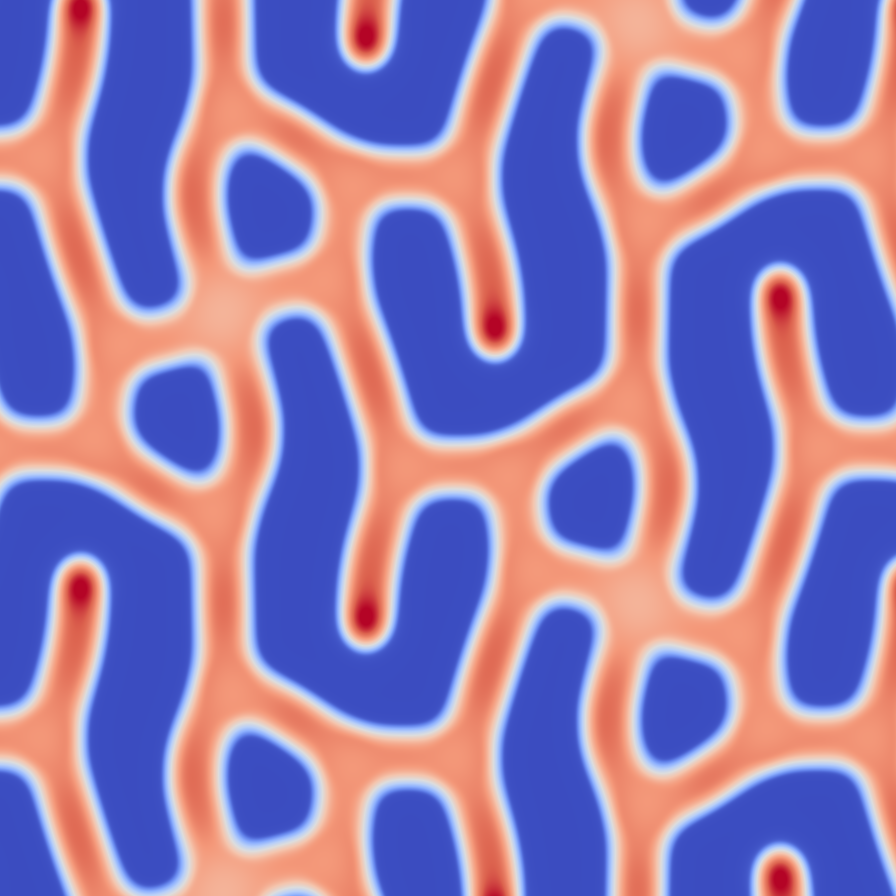
Give the GLSL for this pattern, as a three.js fragment shader.

```glsl
varying vec2 vUv;

const vec2 CELL = vec2(0.9245, 0.6478);   // repeat of the network
const vec2 PIVOT = vec2(0.2493, 0.349);   // centre of half-turn symmetry
const float GLIDE_SUM = 0.961;            // twice the mirror axis position
const float STRAND_WIDTH = 0.031;
const float CROWD_WIDTH = 0.0586;

vec2 wrapCell(vec2 d) {
  return d - CELL * floor(d / CELL + 0.5);
}

float logistic(float x) {
  return 1.0 / (1.0 + exp(-2.4 * x));
}

// Gaussian-blurred line segment, about 1 on its axis and 0.5 at its ends
float blurredRod(float along, float across2, float halfLength, float width) {
  float span = logistic((along + halfLength) / width) - logistic((along - halfLength) / width);
  return span * exp(-across2 / (width * width));
}

// x: sharp density for the outline, y: wide density for crowding
vec2 rod(vec2 p, vec2 a, vec2 b) {
  vec2 d = wrapCell(p - 0.5 * (a + b));
  float halfLength = 0.5 * length(b - a);
  float along = dot(d, normalize(b - a));
  float across2 = max(dot(d, d) - along * along, 0.0);
  return vec2(blurredRod(along, across2, halfLength, STRAND_WIDTH),
              blurredRod(along, across2, halfLength, CROWD_WIDTH));
}

vec2 bentRod(vec2 p, vec2 a, vec2 b, vec2 c) {
  return rod(p, a, b) + rod(p, b, c);
}

// One motif: a free stem, a side strand and a ring around an islet
vec2 motif(vec2 p) {
  vec2 fork = vec2(0.055, 0.176);
  vec2 shoulder = vec2(0.124, 0.385);
  vec2 heel = vec2(0.109, 0.501);
  vec2 foot = vec2(0.2474, 0.581);
  vec2 bend = vec2(0.086, 0.065);
  vec2 side = vec2(0.285, 0.484);

  vec2 sum = rod(p, vec2(0.0911, -0.018), bend);
  sum += bentRod(p, bend, vec2(0.070, 0.124), fork);
  sum += rod(p, fork, vec2(-0.0725, 0.177));
  sum += bentRod(p, fork, vec2(0.081, 0.267), vec2(0.1016, 0.328));
  sum += rod(p, vec2(0.1016, 0.328), shoulder);
  sum += bentRod(p, shoulder, vec2(0.115, 0.443), heel);
  sum += bentRod(p, shoulder, vec2(0.189, 0.380), PIVOT);
  sum += bentRod(p, PIVOT, vec2(0.2695, 0.414), side);
  sum += bentRod(p, side, vec2(0.2695, 0.540), foot);
  sum += bentRod(p, heel, vec2(0.139, 0.523), vec2(0.195, 0.560));
  sum += rod(p, vec2(0.195, 0.560), foot);
  sum += rod(p, foot, PIVOT + vec2(0.0, 0.5 * CELL.y));
  return sum;
}

float tipGlow(vec2 p) {
  vec2 d = wrapCell(p - vec2(0.0911, 0.0065));
  return exp(-dot(d, d) / 0.00055);
}

float softPositive(float x) {
  return 0.5 * (x + sqrt(x * x + 0.01));
}

vec3 ramp(vec3 below, vec3 above, float level, float stop) {
  return mix(below, above, clamp(level * 8.0 - stop, 0.0, 1.0));
}

// Diverging palette from blue through grey to deep red
vec3 palette(float level) {
  vec3 c = vec3(0.230, 0.299, 0.754);
  c = ramp(c, vec3(0.384, 0.510, 0.918), level, 0.0);
  c = ramp(c, vec3(0.554, 0.690, 0.996), level, 1.0);
  c = ramp(c, vec3(0.721, 0.812, 0.972), level, 2.0);
  c = ramp(c, vec3(0.865, 0.865, 0.865), level, 3.0);
  c = ramp(c, vec3(0.958, 0.770, 0.678), level, 4.0);
  c = ramp(c, vec3(0.957, 0.598, 0.477), level, 5.0);
  c = ramp(c, vec3(0.863, 0.387, 0.307), level, 6.0);
  return ramp(c, vec3(0.706, 0.016, 0.150), level, 7.0);
}

void main() {
  vec2 p = vec2(vUv.x, 1.0 - vUv.y);
  vec2 density = vec2(0.0);
  float glow = 0.0;

  // Repeat the motif by glide reflection and half turn
  for (int i = 0; i < 2; i++) {
    vec2 turned = 2.0 * PIVOT - p;
    density += motif(p) + motif(turned);
    glow += tipGlow(p) + tipGlow(turned);
    p = vec2(GLIDE_SUM - p.x, p.y + 0.5 * CELL.y);
  }

  // Strand profile, paler where strands crowd together
  float x = 1.0 + 0.685 * log(density.x + 1e-6);
  float profile = softPositive(x) - softPositive(x - 1.0);
  float core = 0.905 * pow(max(density.y, 0.4), -0.42);
  float level = profile * core + 0.12 * glow;
  gl_FragColor = vec4(palette(level), 1.0);
}
```
